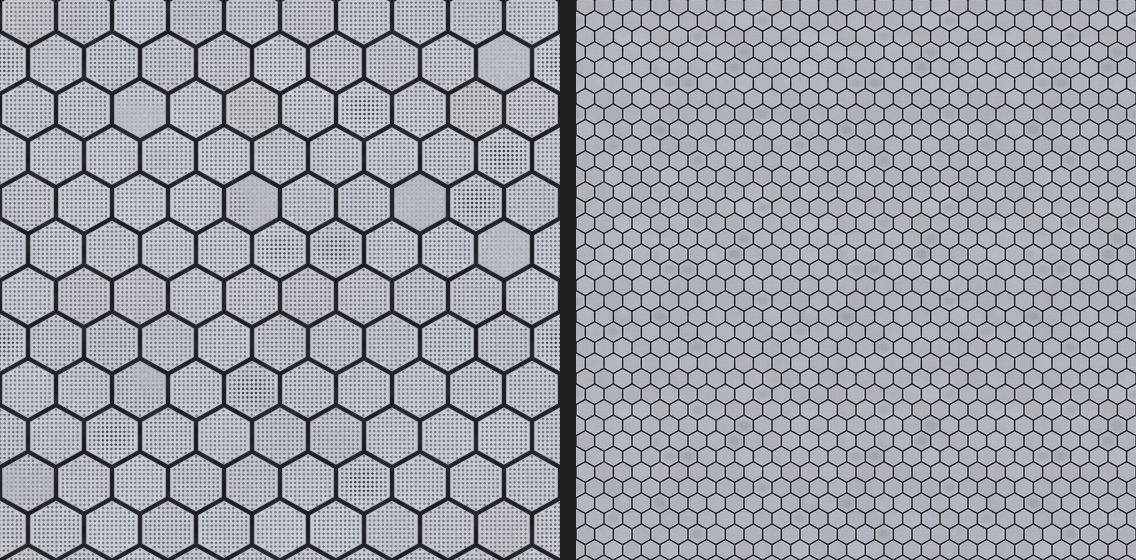
Left: one tile. Right: repeated 3 by 3.
Write a WebGL 2 fragment shader that draws this pattern.

```glsl
#version 300 es
precision highp float;
// Pale perforated hexagonal tiles set in a dark ridged frame, tiling seamlessly.

#define COLUMNS 10.0        // tiles across
#define ROWS 12.0           // tile rows, even so that the stagger wraps
#define ROW_SHIFT 0.656     // height of the lowest row centre, in rows
#define FRAME_HALF 0.038    // half the frame width, in tile widths
#define HOLES_PER_TILE 13.0 // holes across one tile
#define HOLE_RADIUS 0.28    // in hole spacings
#define HOLE_MARGIN 0.068   // clear border inside the tile, in tile widths
#define TILE_COLOR vec3(0.775, 0.785, 0.805)
#define HOLE_COLOR vec3(0.43, 0.45, 0.48)
#define FRAME_COLOR vec3(0.115, 0.125, 0.145)
#define RIDGE_COLOR vec3(0.25, 0.27, 0.29)

uniform vec2 u_resolution;
out vec4 fragColor;

const float ROW_HEIGHT = 0.8660254; // row pitch of unit-width hexagons

float hash(vec2 p) {
    vec3 h = fract(vec3(p.xyx) * 0.1031);
    h += dot(h, h.yzx + 33.33);
    return fract((h.x + h.y) * h.z);
}

// Value noise that repeats after a whole number of cells
float wrapNoise(vec2 uv, vec2 cells) {
    vec2 p = uv * cells;
    vec2 i = floor(p);
    vec2 f = fract(p);
    f = f * f * (3.0 - 2.0 * f);
    vec2 a = mod(i, cells);
    vec2 b = mod(i + 1.0, cells);
    return mix(mix(hash(a), hash(vec2(b.x, a.y)), f.x),
               mix(hash(vec2(a.x, b.y)), hash(b), f.x), f.y);
}

// Distance from a point to the border of a unit-width hexagon, positive inside
float hexInset(vec2 p) {
    p = abs(p);
    return 0.5 - max(p.x, dot(p, vec2(0.5, ROW_HEIGHT)));
}

// Centre of the nearest tile, in columns and rows
vec2 nearestCentre(vec2 p) {
    vec2 best = vec2(0.0);
    float bestDistance = 1e5;
    for (int k = 0; k < 2; k++) {
        float row = floor(p.y) + float(k);
        float stagger = 0.5 * mod(row, 2.0);
        vec2 centre = vec2(floor(p.x - stagger + 0.5) + stagger, row);
        float d = length((p - centre) * vec2(1.0, ROW_HEIGHT));
        if (d < bestDistance) {
            bestDistance = d;
            best = centre;
        }
    }
    return best;
}

void main() {
    vec2 uv = gl_FragCoord.xy / u_resolution;
    float pixel = COLUMNS / min(u_resolution.x, u_resolution.y);

    // Tile lookup
    vec2 grid = uv * vec2(COLUMNS, ROWS) - vec2(0.0, ROW_SHIFT);
    vec2 centre = nearestCentre(grid);
    vec2 local = grid - centre;
    vec2 id = mod(centre, vec2(COLUMNS, ROWS)) * 2.0 + 3.0;
    float inset = hexInset(local * vec2(1.0, ROW_HEIGHT));

    // Tile face: soft stains, fine grain and a tint of its own
    float cloud = wrapNoise(uv, vec2(5.0, 6.0));
    float stain = wrapNoise(uv + 0.37, vec2(14.0));
    float grain = wrapNoise(uv, vec2(256.0)) - 0.5;
    float tint = hash(id) - 0.5;
    vec3 face = TILE_COLOR + 0.025 * tint + 0.025 * (stain - 0.5) + 0.03 * grain;
    face += vec3(-0.012, -0.003, 0.015) * (cloud + tint);

    // Square grid of holes, kept whole inside the tile border
    vec2 spacing = vec2(1.0, COLUMNS / ROWS) * HOLES_PER_TILE;
    vec2 shift = 0.3 * (vec2(hash(id + 7.1), hash(id + 19.7)) - 0.5);
    vec2 holes = local * spacing + shift;
    vec2 cell = floor(holes + 0.5);
    vec2 inHole = holes - cell;
    vec2 holeCentre = (cell - shift) / spacing * vec2(1.0, ROW_HEIGHT);
    float inside = step(HOLE_MARGIN, hexInset(holeCentre));
    float soft = max(0.09, 0.5 * pixel * HOLES_PER_TILE);
    float hole = inside * (1.0 - smoothstep(-soft, soft, length(inHole) - HOLE_RADIUS));

    // A few tiles have deeper holes, a few are partly filled
    float depth = 0.92 + 0.16 * (hash(id + 31.3) - 0.5);
    float deep = step(0.93, hash(id + 43.9)) * smoothstep(0.5, 0.1, length(local));
    float filled = step(0.92, hash(id + 57.2)) * smoothstep(0.2, 0.65, stain);
    depth *= 1.0 - 0.75 * filled;
    face -= 0.05 * filled;
    vec3 holeTone = HOLE_COLOR * (1.0 - 0.5 * deep) - 0.12 * inHole.y;
    vec3 color = mix(face, holeTone, hole * depth);

    // Shadow where the face meets the frame
    color *= 1.0 - 0.16 * (1.0 - smoothstep(FRAME_HALF, FRAME_HALF + 0.03, inset));

    // Frame with a worn hairline ridge on either side of its middle
    float wear = wrapNoise(uv, vec2(60.0));
    float ridge = 1.0 - smoothstep(0.0, 0.008 + 0.5 * pixel, abs(inset - 0.021));
    vec3 frame = FRAME_COLOR * (0.82 + 0.3 * wear);
    frame = mix(frame, RIDGE_COLOR, ridge * (0.1 + 0.45 * wear));
    float edge = max(0.006, 0.6 * pixel);
    color = mix(frame, color, smoothstep(-edge, edge, inset - FRAME_HALF));

    fragColor = vec4(clamp(color, 0.0, 1.0), 1.0);
}
```
